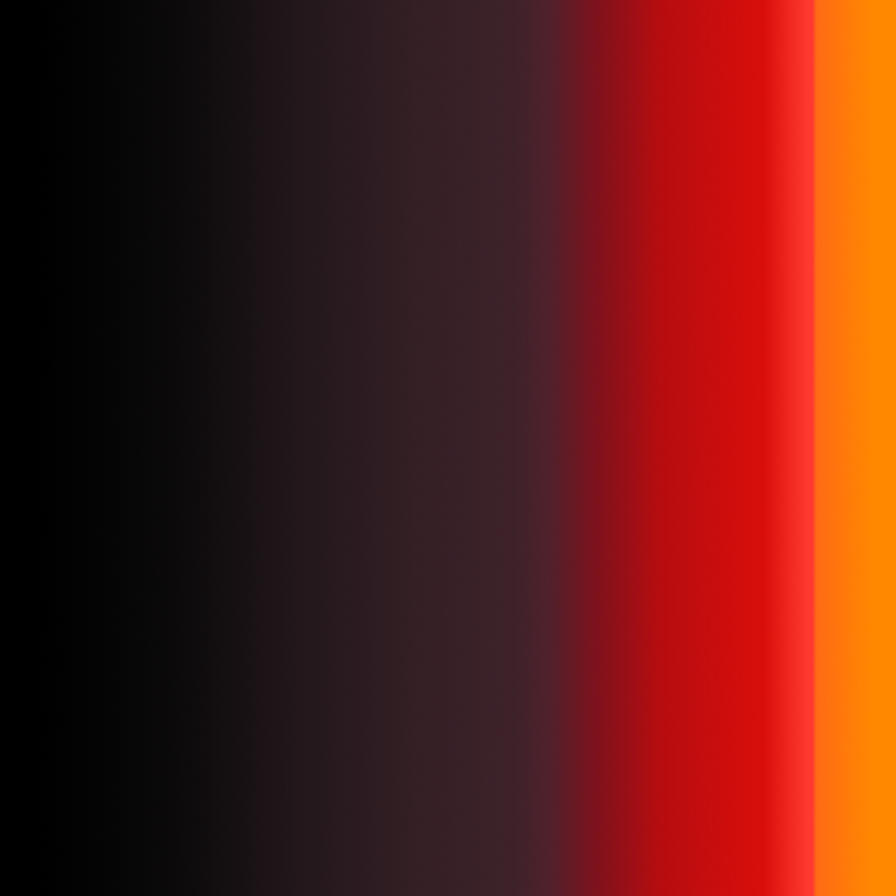
Write a WebGL 2 fragment shader that draws this background.

```glsl
#version 300 es
precision highp float;
// Vertical bands of ember light: black warms through plum into deep red,
// brightens to a hot rim, then meets a sharply edged orange strip.
// Each band is a linear blend laid over the previous one, left to right.

#define RIM_X 0.909
#define RIM_SOFTNESS 0.003
#define PLUM vec3(0.243, 0.133, 0.165)
#define WINE vec3(0.500, 0.068, 0.110)
#define CRIMSON vec3(0.710, 0.050, 0.062)
#define SCARLET vec3(0.852, 0.055, 0.043)
#define HOT_RIM vec3(1.000, 0.225, 0.185)
#define AMBER vec3(1.000, 0.415, 0.085)
#define ORANGE vec3(1.000, 0.533, 0.000)
#define GRAIN 0.004

uniform vec2 u_resolution;
out vec4 fragColor;

// Blend towards the next colour between two positions.
vec3 blendTo(vec3 base, vec3 next, float start, float end, float x) {
    return mix(base, next, clamp((x - start) / (end - start), 0.0, 1.0));
}

float hash(vec2 p) {
    return fract(sin(dot(p, vec2(127.1, 311.7))) * 43758.55);
}

// Dark side: black rising slowly into plum.
vec3 shadowBand(float x) {
    vec3 color = blendTo(vec3(0.0), vec3(0.045, 0.038, 0.039), 0.04, 0.20, x);
    color = blendTo(color, vec3(0.133, 0.090, 0.106), 0.20, 0.33, x);
    color = blendTo(color, vec3(0.204, 0.124, 0.145), 0.33, 0.47, x);
    return blendTo(color, PLUM, 0.47, 0.575, x);
}

// Red glow: plum through wine and scarlet up to the hot rim.
vec3 redBand(vec3 color, float x) {
    color = blendTo(color, vec3(0.310, 0.130, 0.170), 0.575, 0.612, x);
    color = blendTo(color, WINE, 0.612, 0.667, x);
    color = blendTo(color, CRIMSON, 0.667, 0.735, x);
    color = blendTo(color, SCARLET, 0.735, 0.852, x);
    return blendTo(color, HOT_RIM, 0.852, 0.902, x);
}

void main() {
    vec2 uv = gl_FragCoord.xy / u_resolution;
    vec3 color = redBand(shadowBand(uv.x), uv.x);

    // Orange strip behind a narrow antialiased edge.
    vec3 strip = blendTo(AMBER, ORANGE, RIM_X, 0.975, uv.x);
    float edge = smoothstep(RIM_X - RIM_SOFTNESS, RIM_X + RIM_SOFTNESS, uv.x);
    color = mix(color, strip, edge);

    // Faint dither hides banding in the dark tones.
    color += (hash(floor(uv * 512.0)) - 0.5) * GRAIN;
    fragColor = vec4(clamp(color, 0.0, 1.0), 1.0);
}
```
